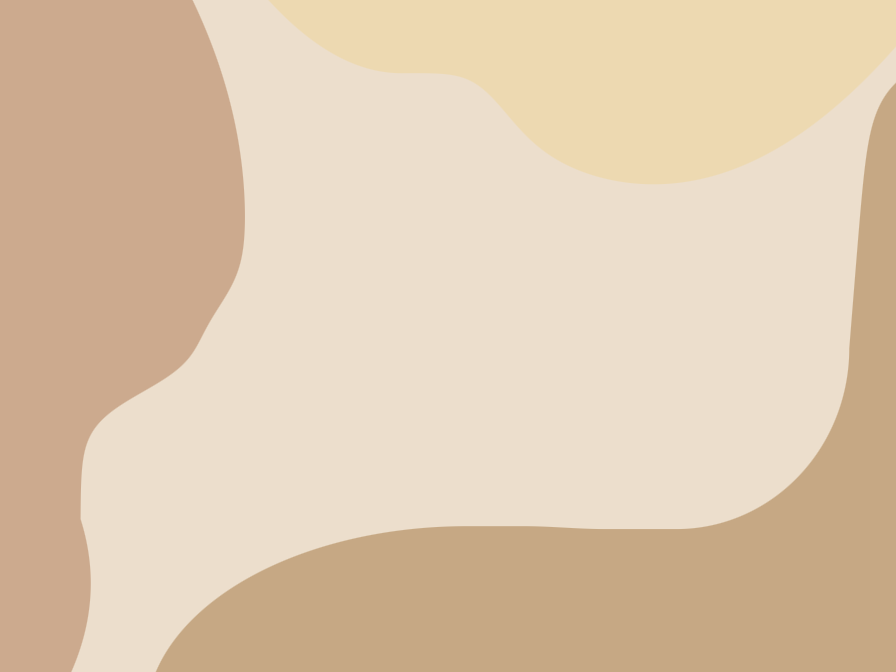
Write a Shadertoy shader that draws this background.

```glsl
// Flat organic shapes in earthy tones: rose left bank, sand cloud above, tan hill below right.
#define CREAM vec3(0.925, 0.872, 0.800)
#define ROSE  vec3(0.800, 0.667, 0.557)
#define SAND  vec3(0.930, 0.850, 0.694)
#define TAN   vec3(0.777, 0.660, 0.518)
#define BEND  0.0278   // softness of the turns between curves
#define NECK  0.1198   // width of the rose bank at its waist
#define SHELF 0.1094   // depth of the shallow part of the cloud

float sq(float v) { return v * v; }

float bend(float v) { return 1.0 / (1.0 + exp(-v / BEND)); }

// Coverage of the region where the edge field is negative.
float fill(float field) {
    return clamp(0.5 - field / max(fwidth(field), 1e-5), 0.0, 1.0);
}

// Broad bulge that narrows to a waist, then swells gently at the foot.
float bankField(vec2 p) {
    float bulge = 0.3646 - 0.733 * sq(p.y - 0.6736);
    float foot = 0.1351 - 1.67 * sq(p.y - 0.1319);
    if (p.y > 0.1319) foot = max(foot, NECK);
    float edge = foot + (bulge - NECK) * bend(p.y - 0.4167);
    edge -= 0.0313 * exp(-sq((p.y - 0.507) / 0.0694));
    return p.x - edge;
}

// Shallow shelf that drops into a deep rounded lobe.
float cloudField(vec2 p) {
    float lobe = 0.2743 - 1.572 * sq(p.x - 0.9722);
    float shelf = SHELF - 2.744 * sq(max(0.599 - p.x, 0.0));
    float depth = mix(shelf, lobe, bend(p.x - 0.7344));
    return 1.0 - p.y - depth;
}

// Elliptic mound on the left, joined to a rounded valley with a leaning wall.
float hillField(vec2 p) {
    float dip = 0.0043 * smoothstep(0.78, 0.90, p.x);
    vec2 moundSize = vec2(0.4774, 0.2882);
    vec2 mound = max(vec2(0.6944 - p.x, p.y + 0.0712 + dip), 0.0) / moundSize;

    float wall = 0.2569 + 0.08 * max(p.y - 0.4818, 0.0)
               + 0.0377 * exp((p.y - 0.8767) / 0.04);
    vec2 valleySize = vec2(wall, 0.2691);
    vec2 valley = max(vec2(p.x - 1.0069, 0.4818 - p.y), 0.0) / valleySize;

    return p.x < 0.95 ? (length(mound) - 1.0) * moundSize.y
                      : (1.0 - length(valley)) * valleySize.y;
}

void mainImage(out vec4 fragColor, in vec2 fragCoord) {
    // Canvas spans 4/3 by 1, origin at the lower left.
    vec2 p = fragCoord / iResolution.xy * vec2(4.0 / 3.0, 1.0);

    vec3 color = CREAM;
    color = mix(color, SAND, fill(cloudField(p)));
    color = mix(color, TAN, fill(hillField(p)));
    color = mix(color, ROSE, fill(bankField(p)));
    fragColor = vec4(color, 1.0);
}
```
